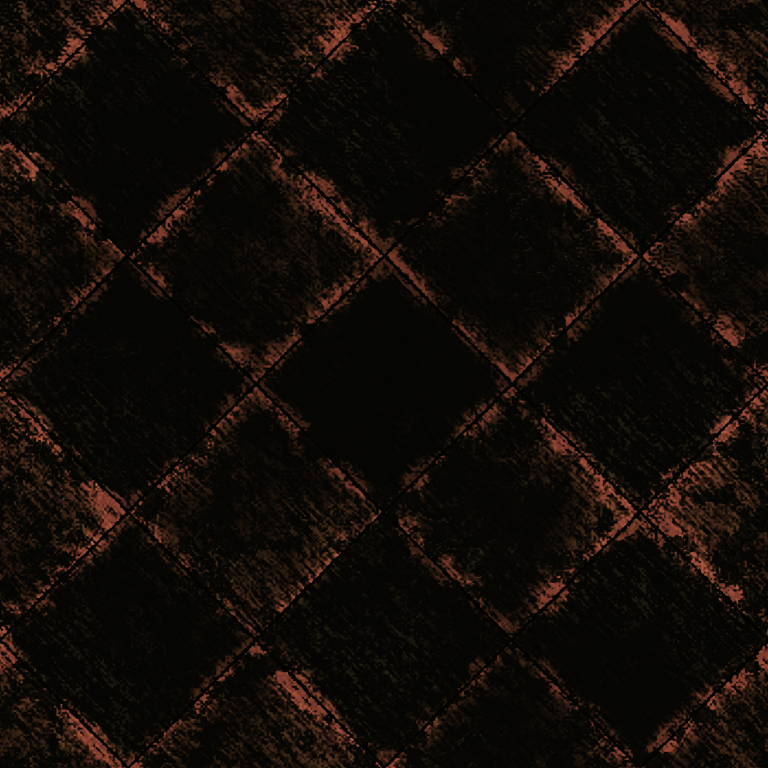
A Shadertoy shader for this pattern:

```glsl
// Worn harlequin cloth: a 3 by 3 grid of near-black diamonds alternating with
// rust-stained ones. Rotated cell coordinates give the seams and edge glow;
// wrapping value noise adds diagonal weave, chips, scratches and stains.

float hash(vec2 p) {
    return fract(sin(dot(p, vec2(127.1, 311.7))) * 43758.5453);
}

// Value noise whose lattice repeats after a whole number of cells
float wrapNoise(vec2 p, vec2 period) {
    vec2 i = floor(p), f = p - i;
    f = f * f * (3.0 - 2.0 * f);
    vec2 lo = floor(mod(i + 0.5, period));
    vec2 hi = floor(mod(i + 1.5, period));
    return mix(mix(hash(lo), hash(vec2(hi.x, lo.y)), f.x),
               mix(hash(vec2(lo.x, hi.y)), hash(hi), f.x), f.y);
}

float fbm(vec2 uv, float freq) {
    float sum = 0.0, amp = 0.5;
    for (int i = 0; i < 5; i++) {
        sum += amp * wrapNoise(uv * freq, vec2(freq));
        freq *= 2.0;
        amp *= 0.56;
    }
    return sum / 1.07;
}

// Black through brown to dusty red
vec3 rustRamp(float heat) {
    vec3 c = mix(vec3(0.024, 0.022, 0.013), vec3(0.14, 0.083, 0.047), smoothstep(0.0, 0.32, heat));
    return mix(c, vec3(0.49, 0.23, 0.17), smoothstep(0.18, 0.9, heat));
}

void mainImage(out vec4 fragColor, in vec2 fragCoord) {
    vec2 uv = fragCoord / iResolution.xy;
    float wear = fbm(uv, 26.0);
    float stain = fbm(uv + 0.37, 5.0);
    float chips = fbm(uv + 0.71, 32.0);

    // Diamond cells, with seams slightly bent by the wear
    vec2 p = uv * 3.0;
    vec2 diag = vec2(p.x + p.y, p.x - p.y) + 0.01 * (wear - 0.5);
    vec2 id = floor(diag + 0.5);
    vec2 local = abs(diag - id);
    float edgeDist = (0.5 - max(local.x, local.y)) * 0.7071;
    vec2 centre = 0.5 * vec2(id.x + id.y, id.x - id.y);
    vec2 cell = floor(mod(centre + 0.25, 3.0) * 2.0);
    float rusty = 1.0 - mod(cell.x, 2.0);

    // Long thin threads run down to the right; grit is isotropic
    vec2 weaveUv = vec2(uv.x + uv.y, uv.x - uv.y) * vec2(230.0, 36.0);
    float weave = wrapNoise(weaveUv, vec2(230.0, 36.0));
    float grit = wrapNoise(uv * 350.0, vec2(350.0));
    float grain = mix(weave, grit, 0.48);

    // Rust follows every seam and spreads into the stained diamonds
    float strength = smoothstep(0.27, 0.75, stain + 0.07 * cos(6.28319 * uv.x)
                                + 0.14 * (hash(cell + 3.0) - 0.5));
    float ragged = max(edgeDist - 0.01 + 0.13 * (wear - 0.5) + 0.035 * (0.5 - grain), 0.0);
    float glow = exp(-ragged / mix(0.02, 0.034, rusty));
    float heat = glow * mix(0.5, 1.0, strength) * mix(0.66, 0.95, rusty);
    heat += rusty * (0.05 + 0.27 * strength);

    // Thread gaps and small chips let the black show through
    heat *= 1.2 * smoothstep(0.15, 0.75, grain + 0.15 * glow);
    heat *= mix(0.12, 1.0, smoothstep(0.37, 0.53, chips + 0.16 * (grit - 0.5)));

    // Thin dark seam with frayed sides
    float seam = smoothstep(0.002, 0.01, edgeDist + 0.007 * (grit - 0.5));
    vec3 color = rustRamp(heat * seam);
    color *= mix(0.5, 1.0, seam) * (0.7 + 0.55 * grain);

    // Olive flecks in the weave
    float fleck = smoothstep(0.52, 0.85, grain) * smoothstep(0.38, 0.68, stain + 0.4 * (wear - 0.5));
    color += vec3(0.085, 0.072, 0.04) * fleck * seam;

    // Short broken tan scratches in patches
    float ridge = abs(wrapNoise(uv * 60.0 + 4.0 * wear, vec2(60.0)) - 0.5);
    float scratch = (1.0 - smoothstep(0.0, 0.08, ridge)) * smoothstep(0.48, 0.66, fbm(uv + 0.13, 6.0));
    color += vec3(0.18, 0.15, 0.09) * scratch * grit * grit * seam * mix(0.35, 0.9, rusty);

    fragColor = vec4(color, 1.0);
}
```
